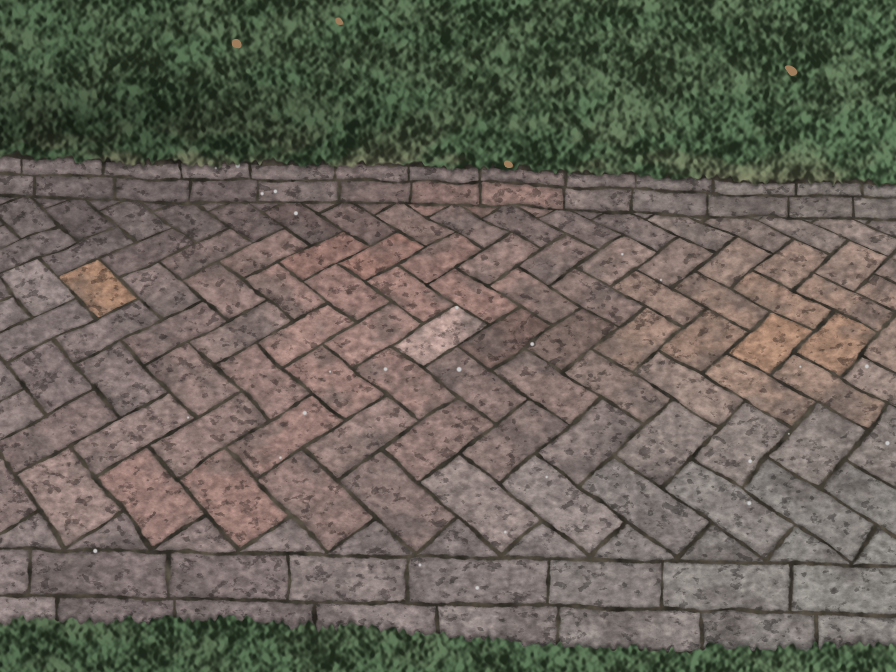
Write a Shadertoy shader that draws this texture.

```glsl
// A worn herringbone brick path between two lawns, seen in perspective.
// The paving is a lattice on a projected ground plane, edged by straight
// brick courses; mottling, pits and grass come from value noise.
#define HORIZON 1.519    // height of the vanishing line
#define CENTRE_X 0.667   // vanishing column
#define TILT 0.018       // sideways lean of the ground
#define DEPTH 1.524      // stretch of the ground away from the viewer
#define DIAGONAL 0.0484  // half diagonal of a lattice cell
#define PHASE vec2(-0.25, -26.426)
#define JOINT 0.0023     // half width of the gaps
#define FLECK_RATE 0.035 // share of cells with a pebble

struct Brick { float edge; vec2 mid; float id; };

float hash(vec2 p) {
  vec3 q = fract(p.xyx * 0.1031);
  q += dot(q, q.yzx + 33.33);
  return fract((q.x + q.y) * q.z);
}

float noise(vec2 p) {
  vec2 i = floor(p), f = fract(p);
  f = f * f * (3.0 - 2.0 * f);
  return mix(mix(hash(i), hash(i + vec2(1, 0)), f.x),
             mix(hash(i + vec2(0, 1)), hash(i + 1.0), f.x), f.y);
}

float fbm(vec2 p) {
  float sum = 0.0, amp = 0.53;
  for (int i = 0; i < 4; i++) {
    p = mat2(1.6, 1.2, -1.2, 1.6) * p + 7.3;
    sum += amp * noise(p * 0.5);
    amp *= 0.5;
  }
  return sum;
}

float spot(vec2 p, float x, float y, float rx, float ry) {
  vec2 q = (p - vec2(x, y)) / vec2(rx, ry);
  return exp(-dot(q, q));
}

// Distance inward from the outline of a rounded box
float inset(vec2 p, vec2 halfSize, float r) {
  vec2 q = abs(p) - halfSize + r;
  return r - length(max(q, 0.0)) - min(max(q.x, q.y), 0.0);
}

Brick herringbone(vec2 p) {
  float dist = HORIZON - p.y - TILT * (p.x - CENTRE_X);
  vec2 s = vec2(p.x - CENTRE_X, DEPTH) / (dist * DIAGONAL) + PHASE;
  vec2 g = 0.5 * vec2(s.x + s.y, s.x - s.y), cell = floor(g);
  int k = int(mod(cell.x - cell.y + 0.5, 4.0));
  vec2 size = k < 2 ? vec2(2, 1) : vec2(1, 2);
  if (k == 1) cell.x -= 1.0;
  if (k == 2) cell.y -= 1.0;
  vec2 m = cell + 0.5 * size;
  float edge = inset(g - m, 0.5 * size, 0.07) * dist * DIAGONAL * 1.25;
  // Project the middle of the brick back onto the canvas
  vec2 ms = vec2(m.x + m.y, m.x - m.y) - PHASE;
  float md = DEPTH / (ms.y * DIAGONAL), mx = ms.x * DIAGONAL * md;
  return Brick(edge, vec2(CENTRE_X + mx, HORIZON - md - TILT * mx), hash(cell + 91.0));
}

Brick course(vec2 p, float top, float bottom, float len, float start) {
  float n = (p.x - start) / len;
  n += 0.06 * sin(n * 2.3);
  float i = floor(n), y = 0.5 * (top + bottom);
  vec2 local = vec2((n - i - 0.5) * len, p.y - y);
  float edge = inset(local, 0.5 * vec2(len, top - bottom), 0.004);
  return Brick(edge, vec2(start + (i + 0.5) * len, y), hash(vec2(i + 40.0, start * 99.0)));
}

vec3 brickColor(vec2 p, Brick b) {
  vec2 m = b.mid, q = p * vec2(1.0, 1.35);
  float tint = fract(b.id * 37.7);
  vec3 col = mix(vec3(0.47, 0.425, 0.42), vec3(0.56, 0.51, 0.5), b.id);
  // Rust in the middle, orange at right, grey in the near right corner
  float rust = spot(m, 0.58, 0.57, 0.26, 0.11) + 0.55 * spot(m, 0.5, 0.38, 0.3, 0.12)
             + 0.55 * spot(m, 0.24, 0.27, 0.25, 0.09) + 0.5 * spot(m, 0.72, 0.71, 0.15, 0.02);
  float orange = spot(m, 1.17, 0.51, 0.25, 0.12) + spot(m, 0.148, 0.566, 0.04, 0.025);
  float pale = spot(m, 0.655, 0.5, 0.04, 0.025) + spot(m, 0.43, 0.484, 0.035, 0.02);
  float dark = 0.28 * spot(m, 0.8, 0.5, 0.08, 0.035) + 0.2 * spot(m, 0.2, 0.68, 0.6, 0.07);
  col = mix(col, vec3(0.53, 0.52, 0.5), 0.9 * spot(m, 1.33, 0.16, 0.5, 0.22));
  col = mix(col, vec3(0.5, 0.48, 0.46), 0.8 * spot(m, 1.33, 0.72, 0.4, 0.06));
  col = mix(col, vec3(0.66, 0.49, 0.44), min(rust, 1.0) * (0.5 + 0.45 * tint));
  col = mix(col, vec3(0.68, 0.53, 0.43), min(orange, 1.0) * (0.55 + 0.4 * tint));
  col = mix(col, vec3(0.7, 0.6, 0.57), pale) * (1.0 - dark);
  // Stains, grain and pits
  float stain = smoothstep(0.46, 0.74, fbm(q * 17.0 + b.id * 9.0));
  col = mix(col, vec3(0.37, 0.34, 0.33), 0.5 * stain) * (0.72 + 0.6 * fbm(q * 110.0));
  return col * (1.0 - 0.3 * smoothstep(0.6, 0.76, fbm(q * 85.0 + 30.0)));
}

vec3 grassColor(vec2 p, float dryness) {
  float blades = 0.36 * (fbm(p * vec2(16, 24)) - 0.5);
  for (float a = -0.8; a < 1.0; a += 0.54) {
    vec2 q = mat2(cos(a), sin(a), -sin(a), cos(a)) * p;
    blades += 0.25 * noise(q * vec2(210, 95) + a * 31.0);
  }
  float light = smoothstep(0.24, 0.77, blades);
  float dry = dryness * smoothstep(0.35, 0.65, fbm(p * vec2(14, 30) + 4.0));
  vec3 green = mix(vec3(0.11, 0.15, 0.1), vec3(0.36, 0.46, 0.34), light);
  return mix(green, vec3(0.47, 0.45, 0.36) * (0.45 + 0.75 * light), dry);
}

void mainImage(out vec4 fragColor, in vec2 fragCoord) {
  vec2 p = fragCoord / iResolution.y;
  float px = 1.0 / iResolution.y;
  vec2 w = p + 0.006 * (vec2(noise(p * 22.0), noise(p * 22.0 + 50.0)) - 0.5);
  // Long edges of the courses
  vec3 far = vec3(0.769, 0.743, 0.71) - vec3(0.03, 0.026, 0.026) * p.x - 0.004 * sin(p.x * 7.0);
  vec3 near = vec3(0.183, 0.115, 0.074) - vec3(0.018, 0.022, 0.027) * p.x;
  Brick b = herringbone(w);
  b.edge = min(b.edge, min(far.z - w.y, w.y - near.x));
  if (w.y > far.y) b = course(w, far.x, far.y, 0.114, 0.607);
  else if (w.y > far.z) b = course(w, far.y, far.z, 0.111, 0.611);
  else if (w.y < near.y) b = course(w, near.y, near.z - 0.02, 0.19, 0.651);
  else if (w.y < near.x) b = course(w, near.x, near.y, 0.1875, 0.429);

  // Paving with dirt in the gaps
  float gap = JOINT * (1.25 - 0.6 * p.y), edge = b.edge + 0.005 * (fbm(p * 90.0) - 0.5);
  vec3 dirt = vec3(0.25, 0.23, 0.2) * (0.4 + 1.2 * fbm(p * 50.0));
  vec3 col = brickColor(p, b) * mix(0.85, 1.0, smoothstep(gap, gap + 0.006, edge));
  col = mix(dirt, col, smoothstep(gap - px, gap + px, edge));

  // Pebbles
  vec2 cell = floor(p * 30.0), at = 0.2 + 0.6 * vec2(hash(cell + 3.0), hash(cell + 8.0));
  float size = 0.001 + 0.0025 * hash(cell + 5.0), away = length(p - (cell + at) / 30.0);
  col = mix(col, vec3(0.79), step(hash(cell), FLECK_RATE) * (1.0 - smoothstep(size - px, size + px, away)));

  // Lawns with ragged edges
  float rag = 0.016 * fbm(p * vec2(32, 24)) + 0.012 * noise(p * vec2(150, 50)) - 0.014;
  float lawn = max(p.y - far.x, near.z + 0.012 * sin(p.x * 5.0) - p.y) + rag;
  float dryness = 0.12 + 0.6 * exp(-28.0 * max(p.y - far.x, 0.0)) * step(0.5, p.y);
  vec3 grass = grassColor(p, dryness) * (0.96 + 0.1 * p.x - 0.25 * spot(p, 0.1, 0.82, 0.45, 0.05));
  col *= mix(0.7, 1.0, smoothstep(0.0, 0.01, -lawn));
  col = mix(col, grass, smoothstep(-1.5 * px, 1.5 * px, lawn));

  // Fallen leaves
  vec4 leafX = vec4(0.353, 0.505, 1.178, 0.757), leafY = vec4(0.935, 0.968, 0.895, 0.756);
  for (int i = 0; i < 4; i++) {
    vec2 q = mat2(0.8, 0.6, -0.6, 0.8) * (p - vec2(leafX[i], leafY[i]));
    float leaf = length(q * vec2(1, 1.6)) + 0.006 * noise(p * 130.0);
    col = mix(col, vec3(0.62, 0.49, 0.36), 1.0 - smoothstep(0.012 - px, 0.012 + px, leaf));
  }
  fragColor = vec4(col, 1);
}
```
